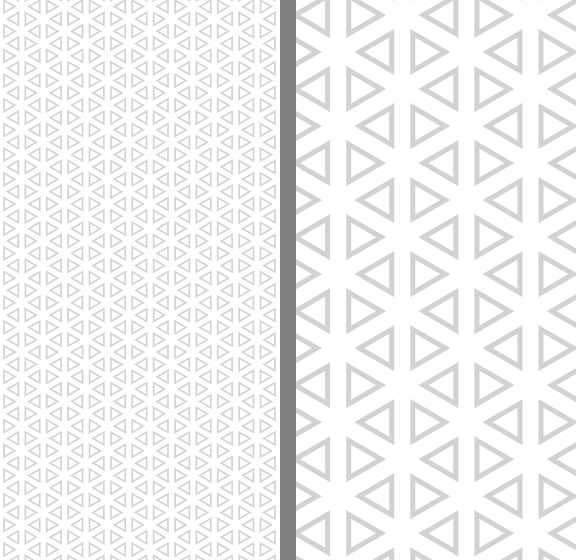
Left: the whole. Right: its middle third, enlarged.
This pattern is drawn by a Shadertoy shader. Its source:

```glsl
// Outlined grey triangles pointing left and right, interlocked in columns on white.

const float COLUMNS = 13.1;                  // columns across the canvas width
const vec2 ANCHOR = vec2(0.498, 1.007);      // centre of one column, in canvas widths
const float INRADIUS = 0.208;                // outer triangle size, in column widths
const float LINE_WIDTH = 0.079;              // outline width, in column widths
const vec3 PAPER = vec3(1.0);
const vec3 INK = vec3(0.825);

const float SQRT3 = 1.7320508;
const float SIDE = 2.0 / SQRT3;              // vertical period of the triangular grid

// Largest edge distance from the centre of a triangle pointing to +x
float triangle(vec2 p) {
    return max(-p.x, 0.5 * p.x + 0.5 * SQRT3 * abs(p.y));
}

// Wraps a height to one period centred on zero
float wrapSide(float y) {
    return y - SIDE * floor(y / SIDE + 0.5);
}

void mainImage(out vec4 fragColor, in vec2 fragCoord) {
    vec2 p = (fragCoord / iResolution.x - ANCHOR) * COLUMNS;
    float pixel = COLUMNS / iResolution.x;

    // Every other column is shifted by half a period
    float column = floor(p.x + 0.5);
    p.x -= column;
    p.y += 0.5 * SIDE * mod(column, 2.0);

    // Right- and left-pointing triangles alternate down the column
    vec2 rightward = vec2(p.x + 1.0 / 6.0, wrapSide(p.y));
    vec2 leftward = vec2(1.0 / 6.0 - p.x, wrapSide(p.y + 0.5 * SIDE));
    float dist = min(triangle(rightward), triangle(leftward)) - INRADIUS;

    // Outline just inside the outer edge, smoothed over one pixel
    float edge = abs(dist + 0.5 * LINE_WIDTH) - 0.5 * LINE_WIDTH;
    float coverage = clamp(0.5 - edge / pixel, 0.0, 1.0);

    fragColor = vec4(mix(PAPER, INK, coverage), 1.0);
}
```
